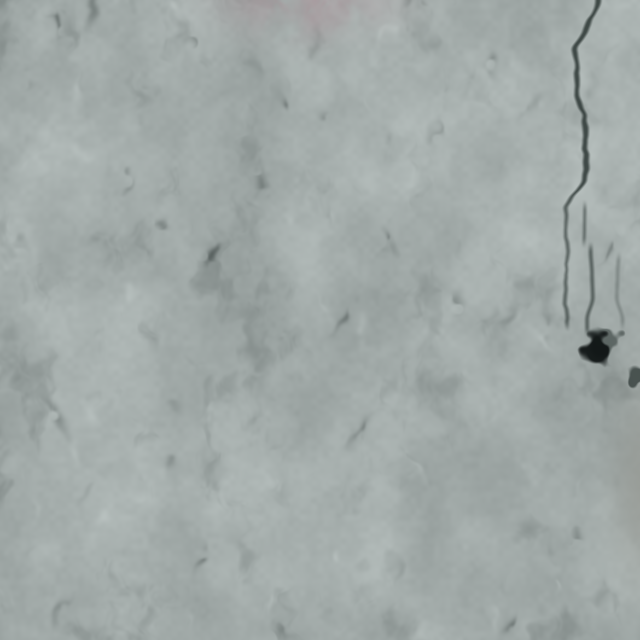
Give the GLSL for this texture, as a three.js fragment shader.

```glsl
varying vec2 vUv;

const vec3 WALL = vec3(0.645, 0.679, 0.672);
const vec3 CRACK = vec3(0.20, 0.24, 0.23);
const vec3 PIT = vec3(0.06, 0.08, 0.08);
const vec3 PINK = vec3(0.66, 0.55, 0.58);
const vec3 WARM = vec3(0.56, 0.56, 0.53);
const float MOTTLE_SCALE = 9.0;
const float MOTTLE_CONTRAST = 0.15;
const float PATCH_SCALE = 15.0;
const float PATCH_DEPTH = 0.075;
const float MARK_CELLS = 10.0;
const float MARK_DEPTH = 0.17;
const float GLINT_CELLS = 12.0;
const float GLINT_HEIGHT = 0.055;
const float GRAIN = 0.022;
const float CRACK_WIDTH = 0.0042;
const float EDGE = 0.0035;
const vec2 HOLE = vec2(0.932, 0.455);
const vec2 CHIP = vec2(0.995, 0.412);

float hash(vec2 p) {
  return fract(sin(dot(p, vec2(127.1, 311.7))) * 43758.5453);
}

float noise(vec2 p) {
  vec2 i = floor(p);
  vec2 f = fract(p);
  f = f * f * (3.0 - 2.0 * f);
  return mix(mix(hash(i), hash(i + vec2(1.0, 0.0)), f.x),
             mix(hash(i + vec2(0.0, 1.0)), hash(i + vec2(1.0, 1.0)), f.x), f.y);
}

float fbm(vec2 p) {
  float sum = 0.0;
  float amp = 1.0;
  float total = 0.0;
  for (int i = 0; i < 4; i++) {
    sum += amp * noise(p);
    total += amp;
    amp *= 0.55;
    p = mat2(0.8, 0.6, -0.6, 0.8) * p * 2.03 + 17.3;
  }
  return sum / total;
}

// Scattered soft strokes, mostly upright; few are strong
float strokes(vec2 uv, float cells, float seed) {
  vec2 p = uv * cells;
  vec2 home = floor(p);
  float sum = 0.0;
  for (int y = -1; y <= 1; y++) {
    for (int x = -1; x <= 1; x++) {
      vec2 cell = home + vec2(float(x), float(y));
      vec2 key = cell + seed;
      vec2 d = p - cell - vec2(hash(key + 3.1), hash(key + 7.7));
      float tilt = (hash(key + 11.3) - 0.5) * 1.5;
      d = mat2(cos(tilt), -sin(tilt), sin(tilt), cos(tilt)) * d;
      vec2 size = vec2(mix(0.04, 0.11, hash(key + 19.9)), mix(0.08, 0.28, hash(key + 23.5)));
      sum += pow(hash(key + 31.7), 3.0) * exp(-dot(d / size, d / size));
    }
  }
  return sum;
}

// Coverage of a line at distance d, limited to a span of heights
float line(float d, float halfWidth, float y, float low, float high) {
  float span = smoothstep(low - 0.01, low + 0.01, y) * (1.0 - smoothstep(high - 0.01, high + 0.01, y));
  return span * (1.0 - smoothstep(halfWidth - EDGE, halfWidth + EDGE, abs(d)));
}

float crackCenter(float y) {
  return 0.887 + 0.028 * smoothstep(0.675, 0.72, y) - 0.014 * smoothstep(0.81, 0.86, y)
       + 0.034 * smoothstep(0.92, 1.0, y) + 0.007 * (noise(vec2(y * 38.0, 4.0)) - 0.5)
       + 0.004 * (noise(vec2(y * 95.0, 9.0)) - 0.5);
}

// Soft ellipse with a ragged edge
float blot(vec2 d, vec2 radius, float ragged) {
  return 1.0 - smoothstep(0.65, 1.15, length(d / radius) + ragged);
}

void main() {
  vec2 uv = vUv;
  vec2 bend = vec2(noise(uv * 45.0), noise(uv * 45.0 + 50.0)) - 0.5;
  vec2 rough = uv + 0.018 * bend;

  // Mottled plaster with darker clouds and fine grain
  float tone = MOTTLE_CONTRAST * (fbm(rough * vec2(1.15, 0.9) * MOTTLE_SCALE) - 0.5);
  float cloud = fbm(rough * vec2(1.2, 0.85) * PATCH_SCALE + 40.0);
  tone -= PATCH_DEPTH * smoothstep(0.56, 0.85, cloud);
  tone += GRAIN * (noise(uv * 110.0) - 0.5);

  // Dark nicks and pale scrapes
  tone -= MARK_DEPTH * strokes(rough, MARK_CELLS, 0.0) * smoothstep(0.25, 0.65, noise(uv * 60.0 + 8.0));
  tone += GLINT_HEIGHT * strokes(rough, GLINT_CELLS, 60.0);
  tone -= 0.10 * exp(-14.0 * length(uv - vec2(0.0, 1.0))) * smoothstep(0.3, 0.7, cloud);

  // Pale rim along the crack
  float offset = uv.x - crackCenter(uv.y);
  tone += 0.025 * smoothstep(0.47, 0.52, uv.y) * exp(-pow(offset / 0.014, 2.0));
  vec3 color = WALL + tone;

  // Pink and warm stains
  vec2 pinkOffset = (uv - vec2(0.48, 1.0)) / vec2(0.11, 0.05);
  color = mix(color, PINK, 0.65 * exp(-dot(pinkOffset, pinkOffset)) * smoothstep(0.2, 0.65, cloud));
  vec2 warmOffset = (uv - vec2(1.01, 0.24)) / vec2(0.05, 0.14);
  color = mix(color, WARM, 0.5 * exp(-dot(warmOffset, warmOffset)));

  // Main crack, thinning downward, and its side branches
  float upper = smoothstep(0.66, 0.72, uv.y);
  float width = CRACK_WIDTH * mix(0.65, 1.0, upper) * mix(0.75, 1.15, noise(vec2(uv.y * 50.0, 2.0)));
  float crack = mix(0.65, 0.9, upper) * line(offset, width, uv.y, 0.49, 1.1);
  float sway = 0.012 * (noise(vec2(uv.y * 28.0, 21.0)) - 0.5);
  crack = max(crack, 0.55 * line(uv.x - 0.911 - sway, 0.0025, uv.y, 0.62, 0.68));
  crack = max(crack, 0.65 * line(uv.x - 0.922 - sway, 0.003, uv.y, 0.48, 0.615));
  crack = max(crack, 0.28 * line(uv.x - 0.968 + sway, 0.003, uv.y, 0.49, 0.60));
  color = mix(color, CRACK, crack);

  // Broken hole at the crack end, and a chip at the border
  float ragged = 1.1 * (noise(uv * 75.0 + 13.0) - 0.5);
  color = mix(color, CRACK, 0.6 * blot(uv - HOLE - vec2(0.012, 0.01), vec2(0.028, 0.022), ragged));
  color = mix(color, PIT, 0.95 * blot(uv - HOLE, vec2(0.022, 0.024), ragged));
  color = mix(color, CRACK, 0.8 * blot(uv - CHIP, vec2(0.014, 0.018), ragged));

  gl_FragColor = vec4(color, 1.0);
}
```
